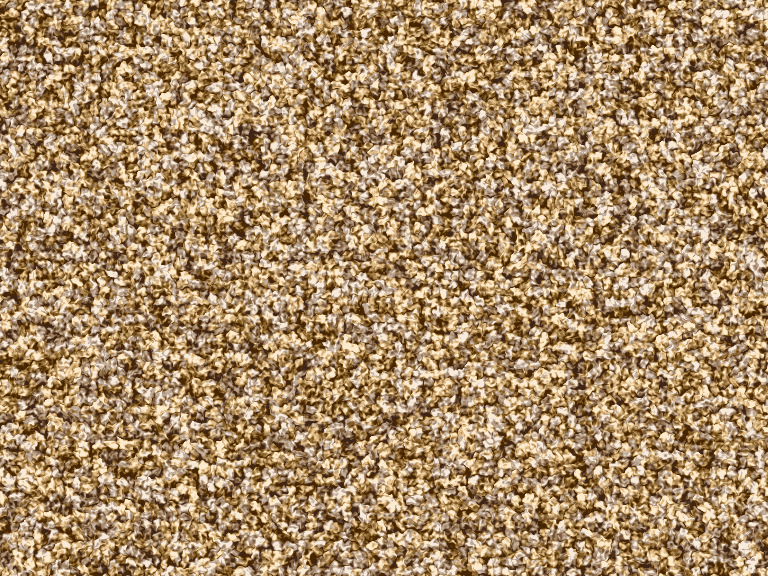
Give the GLSL for this texture, as a Shadertoy shader.

```glsl
#define TUFT_ROWS 64.0
#define TUFT_SHAPE vec2(0.90, 0.56)
#define EDGE_CRISPNESS 9.0
#define TUFT_VARIATION 1.9
#define GAP_DEPTH 1.7
#define FIBRE_STRENGTH 2.2
#define FUZZ_STRENGTH 1.7
#define PATCH_STRENGTH 0.2
#define LIGHT_SLOPE vec2(-0.35, 0.7)

const vec3 SHADOW = vec3(0.26, 0.14, 0.03);
const vec3 BROWN  = vec3(0.50, 0.36, 0.18);
const vec3 TAN    = vec3(0.66, 0.53, 0.37);
const vec3 GOLD   = vec3(0.87, 0.73, 0.54);
const vec3 GREY   = vec3(0.76, 0.67, 0.57);
const vec3 CREAM  = vec3(0.98, 0.92, 0.83);

vec3 hash3(vec2 cell) {
    vec3 h = fract(cell.xyx * vec3(0.1031, 0.1030, 0.0973));
    h += dot(h, h.yxz + 33.33);
    return fract((h.xxy + h.yzz) * h.zyx);
}

float cornerSlope(vec2 corner, vec2 offset) {
    float angle = 6.2832 * hash3(corner + 71.0).x;
    return dot(vec2(cos(angle), sin(angle)), offset);
}

float gradientNoise(vec2 p) {
    vec2 i = floor(p), f = p - i;
    vec2 u = f * f * f * (f * (f * 6.0 - 15.0) + 10.0);
    vec2 e = vec2(1.0, 0.0);
    return mix(mix(cornerSlope(i, f), cornerSlope(i + e, f - e), u.x),
               mix(cornerSlope(i + e.yx, f - e.yx), cornerSlope(i + e.xx, f - e.xx), u.x), u.y);
}

// Blends the overlapping tufts: x = tone, y = dome height, z = greyness
vec3 tuftField(vec2 p) {
    vec2 home = floor(p);
    vec4 sum = vec4(0.0);
    for (int y = -1; y <= 1; y++)
    for (int x = -1; x <= 1; x++) {
        vec2 cell = home + vec2(x, y);
        vec3 place = hash3(cell + 13.0);
        vec3 look = hash3(cell + 157.0);
        vec2 offset = p - cell - mix(vec2(0.15), vec2(0.85), place.xy);

        // Each tuft is a leaning ellipse with fibres along its long axis
        float angle = 3.1416 * place.z;
        vec2 axis = vec2(cos(angle), sin(angle));
        vec2 local = vec2(dot(offset, axis), dot(offset, vec2(-axis.y, axis.x)));
        vec2 scaled = local / TUFT_SHAPE;
        float dome = 1.0 - dot(scaled, scaled);
        float fibre = gradientNoise(local * vec2(1.7, 3.2) + 40.0 * look.xy + 50.0);

        float tone = TUFT_VARIATION * (look.x - 0.5) + FIBRE_STRENGTH * fibre
                   + dot(offset, LIGHT_SLOPE);
        float weight = exp(EDGE_CRISPNESS * (dome + 0.3 * look.y));
        sum += weight * vec4(tone, max(dome, -0.4), look.z, 1.0);
    }
    return sum.xyz / sum.w;
}

// Dark gaps to pale tips; the stops follow the share of each colour
vec3 yarnColour(float rank, float greyness) {
    vec3 light = mix(GOLD, GREY, greyness);
    vec3 c = mix(SHADOW, BROWN, smoothstep(0.02, 0.19, rank));
    c = mix(c, TAN, smoothstep(0.20, 0.42, rank));
    c = mix(c, light, smoothstep(0.45, 0.68, rank));
    return mix(c, CREAM, smoothstep(0.73, 0.93, rank));
}

void mainImage(out vec4 fragColor, in vec2 fragCoord) {
    vec2 p = TUFT_ROWS * fragCoord / iResolution.y + 20.0;

    // Ragged outlines
    vec2 warp = vec2(gradientNoise(p * 1.9), gradientNoise(p * 1.9 + 31.7));
    vec3 tuft = tuftField(p + 0.35 * warp);

    // Fine fuzz and broad wear
    float fuzz = gradientNoise(p * 2.3 + 9.3);
    float wear = gradientNoise(p * 0.16) + gradientNoise(p * 0.4 + 5.0);
    float tone = tuft.x + GAP_DEPTH * (tuft.y - 0.63)
               + FUZZ_STRENGTH * fuzz + PATCH_STRENGTH * wear;

    // The logistic curve spreads the tones evenly over the ramp
    float rank = 1.0 / (1.0 + exp(-1.8 * tone));
    float greyness = smoothstep(0.38, 0.72, tuft.z + 0.7 * gradientNoise(p * 1.5 + 17.0));
    vec3 colour = yarnColour(rank, greyness);

    // Warm and cool yarns
    colour += (0.45 - greyness) * vec3(0.03, 0.0, -0.10) * (1.0 - 0.5 * rank);
    fragColor = vec4(clamp(colour, 0.0, 1.0), 1.0);
}
```
